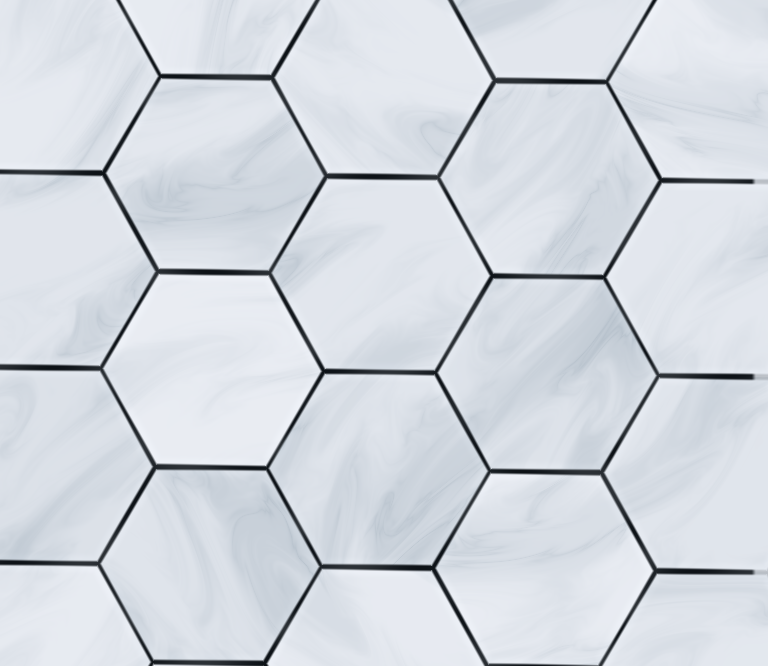
Reproduce this pattern procedurally as a Shadertoy shader.

```glsl
float hash(vec2 cell) {
    return fract(sin(dot(cell, vec2(12.9898, 78.233))) * 4375.85);
}

// Offset to the nearest centre of a flat-topped hexagon grid, unit row height
vec2 hexOffset(vec2 p) {
    vec2 period = vec2(sqrt(3.0), 1.0);
    vec2 a = mod(p + 0.5 * period, period) - 0.5 * period;
    vec2 b = mod(p, period) - 0.5 * period;
    return dot(a, a) < dot(b, b) ? a : b;
}

// Layered warped sines, stretched along the grain: x = cloud, y = thin veins
vec2 marble(vec2 p, vec3 seed) {
    float angle = mix(0.35, 1.1, seed.x) * (seed.y < 0.25 ? -1.0 : 1.0);
    float c = cos(angle), s = sin(angle);
    vec2 q = mat2(c, -s, s, c) * p * vec2(2.4, 6.5) + seed.yz * 40.0;
    float cloud = 0.5, ridge = 0.0, amp = 0.5;
    for (int i = 0; i < 6; i++) {
        q += 0.65 * sin(q.yx * 1.3 + seed.zx * 6.0 + float(i));
        float wave = 0.5 * (sin(q.x) + sin(q.y + 1.7));
        cloud += amp * wave;
        ridge += amp * 0.5 * (cos(q.y) - sin(q.x + 0.8));
        q = mat2(0.9, 0.44, -0.44, 0.9) * q * 1.8;
        amp *= 0.6;
    }
    return vec2(cloud, exp(-14.0 * abs(ridge)));
}

void mainImage(out vec4 fragColor, in vec2 fragCoord) {
    // Slightly turned grid, measured in tile heights
    vec2 p = fragCoord / iResolution.y - vec2(0.572, 0.588);
    vec2 grid = mat2(1.0, 0.013, -0.013, 1.0) * p * vec2(1.011, 1.0) / 0.2933;
    vec2 local = hexOffset(grid);
    vec2 tile = round((grid - local) * vec2(2.0 / sqrt(3.0), 2.0));

    float flatSide = abs(local.y);
    float slantSide = dot(abs(local), vec2(0.5 * sqrt(3.0), 0.5));
    float edge = 0.5 - max(flatSide, slantSide);

    // Stone: each tile has its own tone, grain direction and veins
    vec3 seed = vec3(hash(tile), hash(tile + 17.3), hash(tile + 41.9));
    vec2 stone = marble(local, seed);
    float tone = hash(tile + 63.1);
    float shade = 0.3 * tone
        + mix(0.28, 0.55, tone) * smoothstep(0.1, 1.1, stone.x)
        + 0.3 * stone.y * smoothstep(0.4, 1.0, stone.x);
    vec3 color = mix(vec3(0.915, 0.928, 0.952), vec3(0.73, 0.77, 0.81), shade);
    color += 0.02 * (1.0 - smoothstep(0.02, 0.06, edge));

    // Dark joints: flat ones heavier, uneven width, worn off at the right rim
    float width = 0.0105 + 0.003 * step(slantSide, flatSide)
        + 0.0015 * sin(grid.x * 5.0 + 2.0 * sin(grid.y * 4.0));
    float blur = 0.004 + 0.7 / (iResolution.y * 0.2933);
    float joint = 1.0 - smoothstep(width - blur, width + blur, edge);
    joint *= 1.0 - 0.8 * smoothstep(0.978, 0.985, fragCoord.x / iResolution.x);
    float fade = 0.5 + 0.5 * sin(grid.x * 9.0 + 3.0 * sin(grid.y * 7.0));
    vec3 grout = mix(vec3(0.05, 0.07, 0.09), vec3(0.17, 0.19, 0.21), fade);

    fragColor = vec4(mix(color, grout, joint), 1.0);
}
```
